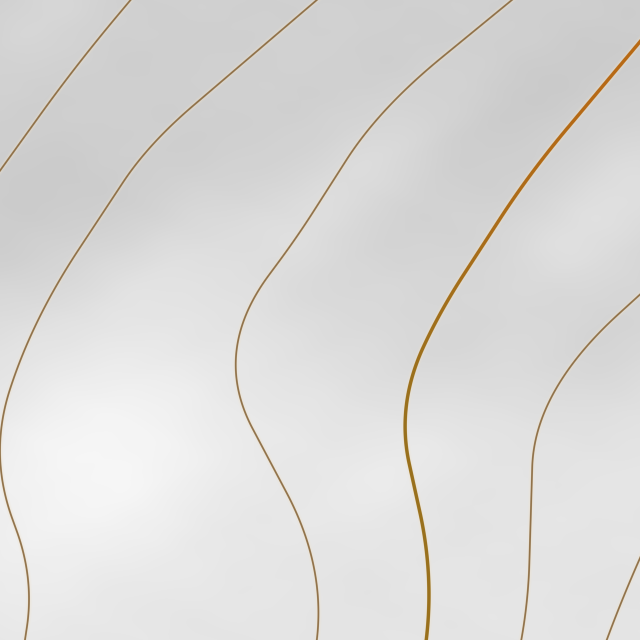
This background is drawn by a three.js fragment shader. Its source:

```glsl
varying vec2 vUv;

const vec3 THIN_BROWN = vec3(0.53, 0.40, 0.23);
const vec3 BOLD_LOW = vec3(0.60, 0.44, 0.11);
const vec3 BOLD_HIGH = vec3(0.72, 0.41, 0.08);
const vec3 FRINGE_CREAM = vec3(0.93, 0.88, 0.79);
const float THIN_HALF = 0.0014;
const float BOLD_HALF = 0.0027;
const float FRINGE_REACH = 0.0065;
const float FRINGE_STRENGTH = 0.5;
const float GREY_LOW = 0.895;
const float GREY_HIGH = 0.815;
const float GRAIN = 0.004;
const float SLOPE_ANGLE = 0.65;

// Distance to a line x(y) that turns smoothly at up to four heights
float contour(vec2 p, float start, float slope, vec4 turn, vec4 height, vec4 reach) {
  vec4 t = p.y - height;
  vec4 c = clamp(t, -reach, reach) + reach;
  vec4 rise = c * c / (4.0 * reach) + max(t - reach, 0.0);
  float x = start + slope * p.y + dot(turn, rise);
  float tangent = slope + dot(turn, c / (2.0 * reach));
  return abs(p.x - x) / sqrt(1.0 + tangent * tangent);
}

// Soft oval of light or shade, aligned with the hillside
float patchShade(vec2 p, vec2 centre, vec2 radius, float gain) {
  float s = sin(SLOPE_ANGLE);
  float c = cos(SLOPE_ANGLE);
  vec2 d = p - centre;
  d = vec2(c * d.x + s * d.y, c * d.y - s * d.x) / radius;
  return gain * exp(-dot(d, d));
}

float reliefGrey(vec2 p) {
  float grey = mix(GREY_LOW, GREY_HIGH, smoothstep(0.25, 0.75, p.y));
  // Bright lower slopes
  grey += patchShade(p, vec2(0.16, 0.29), vec2(0.27, 0.18), 0.07);
  grey += patchShade(p, vec2(0.62, 0.29), vec2(0.15, 0.08), 0.025);
  // Lit ridges
  grey += patchShade(p, vec2(0.27, 0.59), vec2(0.18, 0.08), 0.03);
  grey += patchShade(p, vec2(0.55, 0.71), vec2(0.22, 0.07), 0.045);
  grey += patchShade(p, vec2(0.96, 0.68), vec2(0.20, 0.08), 0.06);
  grey += patchShade(p, vec2(0.07, 0.98), vec2(0.12, 0.05), 0.025);
  // Shaded hollows
  grey += patchShade(p, vec2(0.04, 0.66), vec2(0.20, 0.10), -0.025);
  grey += patchShade(p, vec2(0.84, 0.87), vec2(0.20, 0.07), -0.025);
  grey += patchShade(p, vec2(0.72, 0.46), vec2(0.18, 0.08), -0.03);
  grey += patchShade(p, vec2(0.93, 0.43), vec2(0.15, 0.08), -0.03);
  // Faint layered ripples
  float frequency = 17.0;
  float strength = GRAIN;
  for (int i = 0; i < 3; i++) {
    grey += strength * sin(p.x * frequency + 2.0 * sin(p.y * frequency * 0.6))
      * sin(p.y * frequency * 1.3 + float(i));
    frequency *= 1.9;
    strength *= 0.6;
  }
  return grey;
}

float stroke(float distanceToLine, float halfWidth, float soft) {
  return 1.0 - smoothstep(halfWidth - soft, halfWidth + soft, distanceToLine);
}

void main() {
  vec2 p = vUv;
  float soft = max(0.7 * fwidth(p.x), 0.0008);

  // Thin contours, from upper left to lower right
  float thin = contour(p, -0.528, 0.72, vec4(0.12, 0.0, 0.0, 0.0),
    vec4(0.9), vec4(0.08));
  thin = min(thin, contour(p, 0.039, 0.15, vec4(-0.51, 0.68, 0.34, 0.51),
    vec4(0.095, 0.29, 0.5, 0.775), vec4(0.075, 0.1, 0.11, 0.06)));
  thin = min(thin, contour(p, 0.495, 0.12, vec4(-0.65, 1.27, -0.1, 0.58),
    vec4(0.115, 0.45, 0.63, 0.83), vec4(0.115, 0.12, 0.04, 0.08)));
  thin = min(thin, contour(p, 0.8145, 0.18, vec4(-0.15, 1.07, 0.0, 0.0),
    vec4(0.06, 0.39, 1.0, 1.0), vec4(0.06, 0.12, 0.1, 0.1)));
  thin = min(thin, contour(p, 0.948, 0.37, vec4(0.08, 0.0, 0.0, 0.0),
    vec4(0.07), vec4(0.07)));

  // Bold index contour
  float bold = contour(p, 0.666, 0.12, vec4(-0.34, 0.67, 0.2, 0.19),
    vec4(0.1, 0.365, 0.51, 0.73), vec4(0.1, 0.09, 0.06, 0.07));

  // Relief, warm fringe, then lines
  vec3 colour = vec3(reliefGrey(p));
  float fringe = 1.0 - smoothstep(0.0, FRINGE_REACH, min(thin, bold - BOLD_HALF * 0.5));
  colour = mix(colour, FRINGE_CREAM, FRINGE_STRENGTH * fringe);
  colour = mix(colour, THIN_BROWN, 0.9 * stroke(thin, THIN_HALF, soft));
  vec3 boldColour = mix(BOLD_LOW, BOLD_HIGH, smoothstep(0.3, 0.95, p.y));
  colour = mix(colour, boldColour, stroke(bold, BOLD_HALF, soft));

  gl_FragColor = vec4(clamp(colour, 0.0, 1.0), 1.0);
}
```
